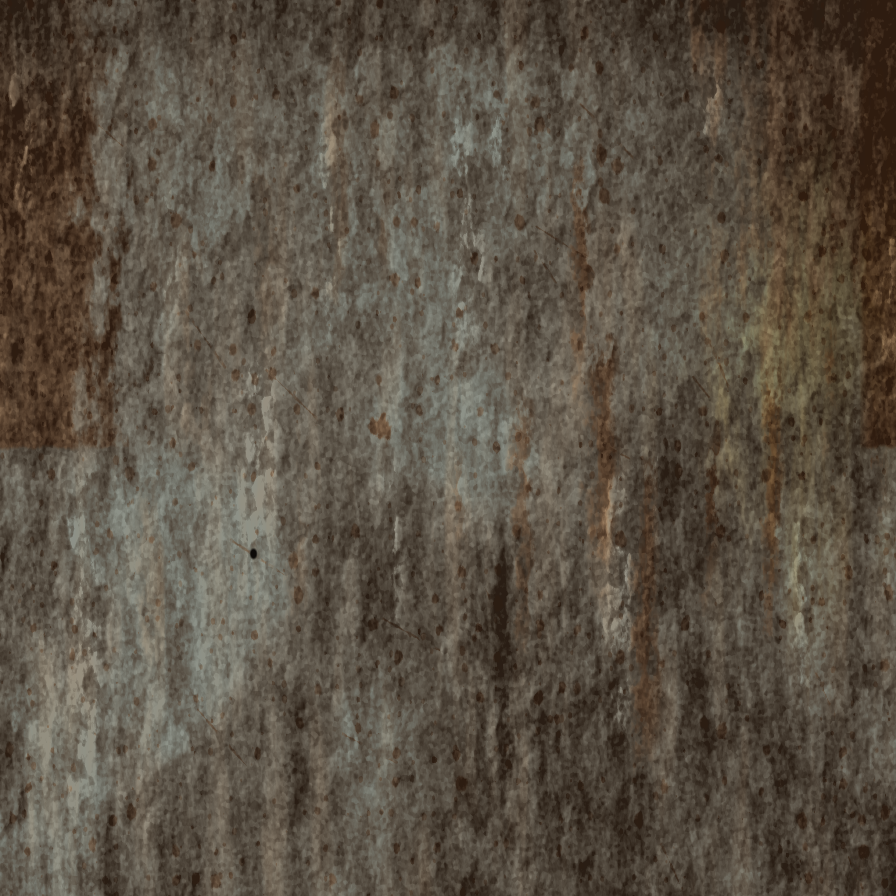
A WebGL 1 fragment shader for this texture:

```glsl
precision highp float;
// Weathered plaster wall: pale worn centre, rust stains, vertical drips, chips and scratches.
uniform vec2 u_resolution;

const vec3 DARK_UMBER = vec3(0.23, 0.19, 0.15);
const vec3 PALE_PLASTER = vec3(0.51, 0.49, 0.44);
const vec3 RUST_TINT = vec3(1.13, 0.95, 0.81);
const vec3 COOL_TINT = vec3(0.95, 1.01, 1.04);
const vec3 OCHRE_TINT = vec3(1.05, 1.01, 0.83);
const float BASE_TONE = 0.30;
const float BLOTCH_CONTRAST = 0.38;
const float STREAK_CONTRAST = 0.36;
const float FINE_CONTRAST = 0.38;
const float GRAIN_CONTRAST = 0.36;
const float SCRATCH_COUNT = 18.0;

float hash(vec2 p) {
  vec3 q = fract(vec3(p.xyx) * 0.1031);
  q += dot(q, q.yzx + 33.33);
  return fract((q.x + q.y) * q.z);
}

vec2 hash2(vec2 p) {
  return vec2(hash(p), hash(p + 57.3));
}

// Smooth cellular noise: cell values blended by distance, in 0..1.
float cellNoise(vec2 p) {
  vec2 cell = floor(p), f = fract(p);
  float total = 0.0, weights = 0.0;
  for (int j = -1; j <= 1; j++) {
    for (int i = -1; i <= 1; i++) {
      vec2 o = vec2(float(i), float(j));
      vec2 d = o + hash2(cell + o) - f;
      float w = exp(-8.0 * dot(d, d));
      total += w * hash(cell + o + 113.7);
      weights += w;
    }
  }
  return total / weights;
}

// Layered cellular noise centred on zero.
float layered(vec2 p) {
  float sum = 0.0, gain = 1.0;
  for (int i = 0; i < 4; i++) {
    sum += gain * (cellNoise(p) - 0.5);
    p = p * 2.03 + 19.1;
    gain *= 0.55;
  }
  return sum;
}

float blob(vec2 p, vec2 centre, vec2 radius) {
  vec2 q = (p - centre) / radius;
  return exp(-dot(q, q));
}

// Vertical runs: each column has its own place, top, length and width.
float drips(vec2 p, float columns, float seed) {
  float mask = 0.0;
  for (int i = -1; i <= 1; i++) {
    float id = floor(p.x * columns) + float(i);
    vec2 a = hash2(vec2(id, seed)), b = hash2(vec2(id, seed + 9.0));
    float across = abs(p.x * columns - id - a.x) / mix(0.12, 0.42, b.x);
    float top = mix(0.45, 0.98, a.y), low = top - mix(0.12, 0.42, b.y);
    float along = smoothstep(low, low + 0.12, p.y) * (1.0 - smoothstep(top - 0.05, top, p.y));
    mask = max(mask, along * (1.0 - smoothstep(0.3, 1.0, across)));
  }
  return mask;
}

// Sparse ragged chips, slightly taller than wide.
float chips(vec2 p, float cells, float rough) {
  vec2 g = p * cells * vec2(1.0, 0.65);
  vec2 cell = floor(g), centre = 0.3 + 0.4 * hash2(cell);
  float size = 0.26 * hash(cell + 4.7) * step(0.72, hash(cell + 21.0));
  float d = length(fract(g) - centre) + 0.18 * rough;
  return (1.0 - smoothstep(size * 0.6, size + 0.03, d)) * step(0.01, size);
}

float scratches(vec2 p, float rough, float pixel) {
  float mask = 0.0;
  for (float i = 0.0; i < SCRATCH_COUNT; i++) {
    vec2 start = hash2(vec2(i, 3.0)), r = hash2(vec2(i, 8.0));
    float angle = mix(-1.25, -0.45, r.x);
    vec2 dir = vec2(cos(angle), sin(angle)), d = p - start;
    float t = clamp(dot(d, dir), 0.0, mix(0.02, 0.11, r.y));
    float dist = length(d - dir * t) + 0.003 * rough;
    mask = max(mask, 1.0 - smoothstep(0.0006, 0.0012 + pixel, dist));
  }
  return mask * smoothstep(-0.3, 0.15, rough);
}

void main() {
  vec2 p = gl_FragCoord.xy / u_resolution;
  float pixel = 1.0 / u_resolution.y;

  // Noise fields, from broad to fine
  float blotch = layered(p * vec2(6.0, 4.0));
  float streak = layered(p * vec2(38.0, 4.5) + 7.0);
  float fine = layered(p * vec2(75.0, 38.0) + 31.0);
  float relief = fine - layered((p + vec2(-0.003, 0.003)) * vec2(75.0, 38.0) + 31.0);
  float grain = cellNoise(p * vec2(250.0, 220.0)) - 0.5;
  vec2 q = p + vec2(0.07 * streak + 0.05 * fine, 0.18 * streak + 0.1 * blotch);

  // Broad light and dark areas
  float tone = BASE_TONE + 0.40 * blob(q, vec2(0.27, 0.50), vec2(0.24, 0.40));
  tone += 0.32 * blob(q, vec2(0.62, 0.55), vec2(0.20, 0.33));
  tone += 0.26 * blob(q, vec2(0.17, 0.20), vec2(0.22, 0.30));
  tone += 0.22 * blob(q, vec2(0.90, 0.58), vec2(0.09, 0.16));
  tone -= 0.25 * blob(q, vec2(0.53, 0.17), vec2(0.05, 0.10));
  tone -= 0.22 * smoothstep(0.92, 0.97, p.y + 0.02 * blotch);

  // Rust panels with a straight lower edge, and the bare strip beneath
  float above = smoothstep(0.497, 0.503, p.y + 0.006 * fine);
  float side = max(1.0 - smoothstep(0.08, 0.14, q.x), smoothstep(0.955, 0.97, p.x));
  float panel = side * above * (1.0 - 0.6 * smoothstep(0.80, 1.0, p.y));
  float corner = smoothstep(0.77, 0.87, q.x) * smoothstep(0.55, 0.78, q.y);
  tone += 0.24 * smoothstep(0.95, 0.98, p.x) * (1.0 - above) * smoothstep(0.05, 0.35, p.y);
  tone -= 0.22 * panel + 0.20 * corner;

  // Rust runs, stronger on the right, and raised pale flakes
  vec2 ragged = p + vec2(0.012 * fine + 0.008 * blotch, 0.08 * fine);
  float run = drips(ragged, 17.0, 2.0) * mix(0.25, 0.9, smoothstep(0.45, 0.68, p.x));
  run *= smoothstep(-0.45, 0.2, streak + 0.7 * fine);
  float flake = drips(ragged + 0.012 * blotch, 13.0, 41.0) * smoothstep(0.0, 0.3, fine + 0.3 * streak);
  tone += 0.28 * flake - 0.34 * run;

  // Surface texture
  tone += BLOTCH_CONTRAST * blotch + STREAK_CONTRAST * streak + FINE_CONTRAST * fine;
  tone += GRAIN_CONTRAST * grain + (0.25 + 0.5 * flake) * relief;

  // Chips, scratches, one large stain and one small hole
  float chip = max(chips(p, 44.0, fine), 0.7 * chips(p + 0.37, 85.0, fine));
  chip = max(chip, scratches(p, fine, pixel));
  float stain = 1.0 - smoothstep(0.013, 0.019, length(p - vec2(0.425, 0.523)) + 0.012 * fine);
  float hole = 1.0 - smoothstep(0.003, 0.005 + pixel, length((p - vec2(0.283, 0.382)) * vec2(1.2, 0.8)));
  tone -= 0.32 * chip + 0.42 * stain;

  // Colour
  vec3 colour = mix(DARK_UMBER, PALE_PLASTER, clamp(tone, -0.25, 1.25));
  float rust = clamp(panel + 0.7 * corner + run + 0.6 * chip + stain + 0.4 * streak, 0.0, 1.0);
  float cool = smoothstep(0.4, 0.9, tone) * (1.0 - rust) * smoothstep(-0.3, 0.3, blotch);
  colour *= mix(vec3(1.0), COOL_TINT, cool);
  colour *= mix(vec3(1.0), RUST_TINT, rust);
  colour *= mix(vec3(1.0), OCHRE_TINT, blob(q, vec2(0.90, 0.60), vec2(0.10, 0.16)));
  gl_FragColor = vec4(mix(colour, vec3(0.05, 0.04, 0.03), hole), 1.0);
}
```
